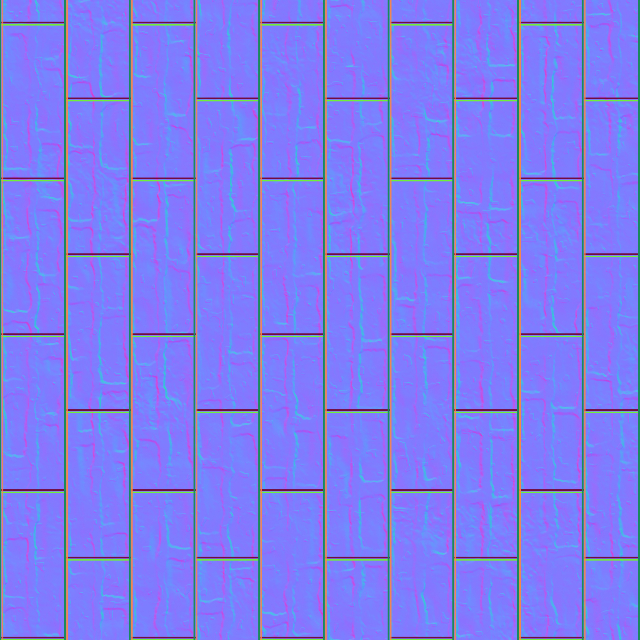
Give the GLSL for this texture map, as a three.js fragment shader.

```glsl
// Tangent-space normal map of tall staggered panels over a worn brick relief.
// The relief is a height field of warped rounded boxes and noise, differenced
// into normals; the panel grooves are laid over it as paired slope bands.

varying vec2 vUv;

const vec2 PANEL = vec2(0.1011, 0.2435);
const vec2 BRICK = vec2(0.05055, 0.112);

float hash(vec2 p) {
  vec3 q = fract(p.xyx * vec3(0.1031, 0.1030, 0.0973));
  q += dot(q, q.yzx + 33.33);
  return fract((q.x + q.y) * q.z);
}

float noise(vec2 p) {
  vec2 i = floor(p), f = fract(p);
  f = f * f * f * (f * (f * 6.0 - 15.0) + 10.0);
  return mix(mix(hash(i), hash(i + vec2(1.0, 0.0)), f.x),
             mix(hash(i + vec2(0.0, 1.0)), hash(i + 1.0), f.x), f.y);
}

vec2 noise2(vec2 p) {
  return vec2(noise(p), noise(p + 57.3)) - 0.5;
}

float roundedBox(vec2 p, vec2 halfSize, float radius) {
  vec2 q = abs(p) - halfSize + radius;
  return length(max(q, 0.0)) + min(max(q.x, q.y), 0.0) - radius;
}

// Surface height in canvas units
float relief(vec2 p) {
  // Irregular bricks, two columns to a panel, each column shifted
  vec2 q = p + 0.008 * noise2(p * 30.0) + 0.004 * noise2(p * 85.0)
             + 0.0018 * noise2(p * 210.0);
  vec2 cell = (q - vec2(0.0005, 0.0)) / BRICK;
  cell.y += 5.0 * hash(vec2(floor(cell.x), 7.0));
  vec2 id = floor(cell);
  vec2 local = (fract(cell) - 0.5) * BRICK;
  vec2 halfSize = vec2(0.0205 - 0.004 * hash(id), 0.053 - 0.010 * hash(id + 31.0));
  float d = roundedBox(local, halfSize, 0.006);
  float depth = mix(0.0001, 0.0021, smoothstep(0.2, 0.85, noise(p * vec2(36.0, 20.0) + 4.0)));
  float h = depth * (1.0 - smoothstep(-0.0028, 0.0022, d));

  // Long joints that run on past the brick ends
  float joint = abs(local.x) - 0.0185;
  h += 0.0011 * noise(p * vec2(20.0, 26.0)) * (1.0 - smoothstep(-0.002, 0.002, joint));

  // Grain, lengthwise streaks, pits and crumbled patches
  h += 0.0004 * noise(q * 50.0) + 0.00022 * noise(q * 190.0);
  h += 0.0004 * noise(q * vec2(125.0, 28.0));
  h -= 0.0005 * smoothstep(0.80, 0.93, noise(q * 120.0 + 11.0));
  float crumble = smoothstep(0.68, 0.92, noise(p * 11.0 + 3.0));
  return h + crumble * (0.0008 * noise(q * 180.0) + 0.0010 * noise(q * 75.0));
}

float band(float d, float from, float to) {
  float soft = 0.0006;
  return smoothstep(from - soft, from + soft, d) - smoothstep(to - soft, to + soft, d);
}

void main() {
  vec2 p = vUv;

  // Sheared gradient: cyan on the left edges, pink along the tops
  float e = 0.0007;
  vec2 slope = vec2(relief(p + vec2(e, 0.0)) - relief(p - vec2(e, 0.0)),
                    relief(p + vec2(0.0, e)) - relief(p - vec2(0.0, e))) / (2.0 * e);
  vec2 tilt = vec2(-0.7 * slope.x - 0.5 * slope.y, 0.75 * slope.y + 0.65 * slope.x);
  tilt.y = max(tilt.y, 0.65 * tilt.y);
  vec3 normal = normalize(vec3(tilt + vec2(0.0, -0.035), 1.0));
  vec3 color = 0.5 + 0.5 * normal;

  // Nearest upright groove; the last column is narrower
  float across = (p.x - 0.0022) / PANEL.x;
  float seam = floor(across + 0.5);
  float dx = p.x - 0.0022 - seam * PANEL.x + 0.013 * step(9.5, seam);

  // Nearest level groove, staggered by column; the lowest course is shorter
  float base = mix(0.2327, 0.3577, mod(floor(across), 2.0));
  float course = floor((p.y - base) / PANEL.y + 0.5);
  float dy = p.y - base - course * PANEL.y - 0.013 * step(course, -0.5);

  // Level groove: maroon slope above, lime slope below
  color = mix(color, vec3(0.45, 0.04, 0.25), band(dy, 0.0003, 0.0029));
  color = mix(color, vec3(0.44, 0.94, 0.22), band(dy, -0.0031, -0.0009));

  // Upright groove: green slope at left, orange slope at right, unevenly worn
  float wear = mix(0.8, 1.0, hash(vec2(seam, 3.0))) * mix(0.85, 1.0, noise(p * 60.0));
  color = mix(color, vec3(0.10, 0.54, 0.36), band(dx, -0.0031, -0.0003));
  color = mix(color, vec3(1.00, 0.53, 0.24), wear * band(dx, 0.0003, 0.0029));

  gl_FragColor = vec4(color, 1.0);
}
```
